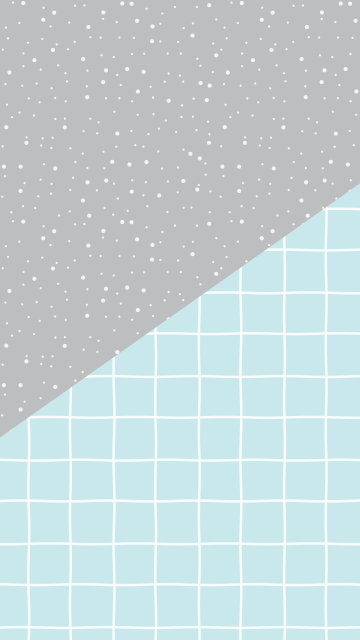
A Shadertoy shader for this background:

```glsl
const vec3 GREY = vec3(0.74, 0.745, 0.75);
const vec3 AQUA = vec3(0.79, 0.91, 0.925);
const vec3 LINE_WHITE = vec3(0.975, 0.99, 0.995);
const vec3 DOT_WHITE = vec3(0.955, 0.955, 0.96);

float hash(vec2 p) {
    return fract(sin(dot(p, vec2(127.1, 311.7))) * 43758.5453);
}

// Smooth coverage of a shape from its signed distance
float coverage(float dist, float pixel) {
    return clamp(0.5 - dist / pixel, 0.0, 1.0);
}

// Distance to a family of wavy parallel lines; every other one is shifted
float wavyLines(float across, float along, float start, float pitch, float oddShift) {
    float index = round((across - start) / pitch);
    float wobble = 0.0012 * sin(along * 26.0 + index * 2.1);
    float centre = start + index * pitch + oddShift * mod(index, 2.0);
    return abs(across - centre - wobble);
}

float gridDistance(vec2 p, float halfWidth) {
    float vertical = wavyLines(p.x, p.y, 0.0799, 0.1184, -0.0028);
    float horizontal = wavyLines(p.y, p.x, 0.0347, 0.1162, 0.0028);
    return min(vertical, horizontal) - halfWidth;
}

// Distance to one jittered dot per cell, repeating after a tile of cells
float speckleDistance(vec2 p, float tileSize, float cellCount) {
    float cellSize = tileSize / cellCount;
    vec2 cell = mod(floor(p / cellSize), cellCount);
    vec2 jitter = vec2(hash(cell), hash(cell + 37.4));
    vec2 centre = mix(vec2(0.14), vec2(0.86), jitter);
    float radius = hash(cell + 71.8) > 0.7 ? 0.0057 : 0.0030;
    return length(fract(p / cellSize) - centre) * cellSize - radius;
}

// Distance to the half plane above a sloping edge
float aboveEdge(vec2 p, float leftHeight, float slope) {
    return (leftHeight + slope * p.x - p.y) / sqrt(1.0 + slope * slope);
}

void mainImage(out vec4 fragColor, in vec2 fragCoord) {
    vec2 p = fragCoord / iResolution.x;
    float pixel = 1.0 / iResolution.x;

    // Lower part: white grid on aqua
    float grid = coverage(gridDistance(p, 0.0034), pixel);
    vec3 lower = mix(AQUA, LINE_WHITE, grid);

    // Upper part: pale speckles on grey
    float speckles = coverage(speckleDistance(p, 0.607, 14.0), pixel);
    vec3 upper = mix(GREY, DOT_WHITE, speckles);

    // Diagonal split
    float split = coverage(aboveEdge(p, 0.5625, 0.706), pixel);
    fragColor = vec4(mix(lower, upper, split), 1.0);
}
```
